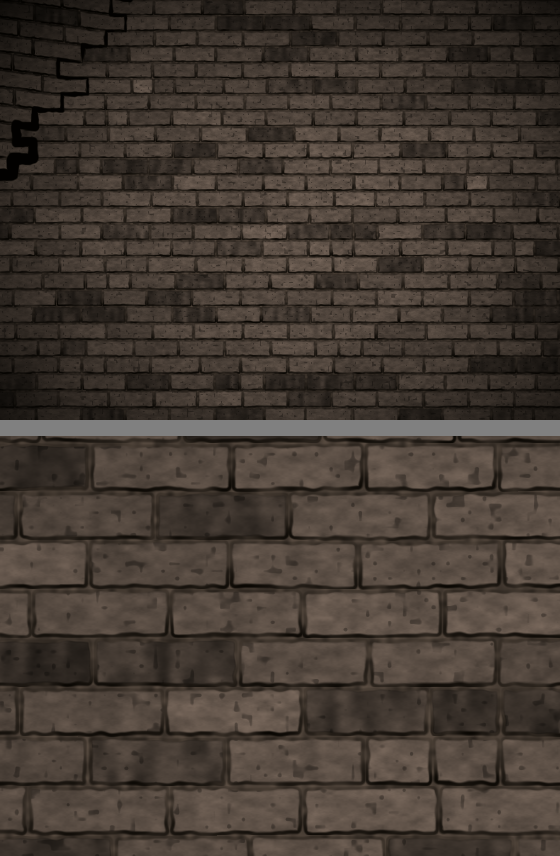
Top: the whole. Bottom: its middle third, enlarged.
Write a Shadertoy shader that draws this texture.

```glsl
// A dim old brick wall in running bond, lit from the middle.
// Each brick is a rounded box with hashed joints and tone; a stepped crack
// follows the joints at the upper left, where the courses sag out of line.
#define COLUMNS 12.29
#define ROWS 25.7
#define MORTAR 0.0021
#define JOINT_JITTER 0.12
#define SAG 0.12
#define CRACK_WIDTH 0.0030
#define BRICK_COLOR vec3(0.375, 0.325, 0.292)
#define MORTAR_COLOR vec3(0.285, 0.245, 0.215)
#define GAP_COLOR vec3(0.035, 0.026, 0.016)
#define LIGHT_CENTER vec2(0.52, 0.47)

const float ROW_HEIGHT = 0.75 / ROWS;

float hash(vec2 p) {
    vec3 q = fract(p.xyx * vec3(0.1031, 0.1030, 0.0973));
    q += dot(q, q.yzx + 33.33);
    return fract((q.x + q.y) * q.z);
}

float noise(vec2 p) {
    vec2 i = floor(p), f = fract(p);
    f = f * f * (3.0 - 2.0 * f);
    return mix(mix(hash(i), hash(i + vec2(1, 0)), f.x),
               mix(hash(i + vec2(0, 1)), hash(i + vec2(1, 1)), f.x), f.y);
}

float fbm(vec2 p) {
    float sum = 0.0, amp = 0.5;
    for (int i = 0; i < 4; i++) {
        sum += amp * noise(p);
        p = p * 2.03 + 17.7;
        amp *= 0.5;
    }
    return sum / 0.9375;
}

// Horizontal shift of a course, in bricks
float phase(float row) {
    return mix(0.28, 0.76, mod(row, 2.0)) + 0.16 * (hash(vec2(row, 71.0)) - 0.5);
}

// Position of a vertical joint, in bricks
float joint(float col, float row) {
    return col + JOINT_JITTER * hash(vec2(col + 40.0, row + 13.0));
}

float boxDistance(vec2 p, vec2 halfSize) {
    vec2 q = abs(p) - halfSize;
    return length(max(q, 0.0)) + min(max(q.x, q.y), 0.0);
}

// Centre line of the damage, x for a depth y below the top
float crackLine(float y) { return 0.228 - 0.77 * y; }

// The joint that the crack follows in a given course
float crackEdge(float row) {
    float x = crackLine(ROW_HEIGHT * (row + 0.1));
    float col = floor(x * COLUMNS - phase(row) + 0.5);
    return (joint(col, row) + phase(row)) / COLUMNS;
}

float crackDistance(vec2 p, float row) {
    float d = 1.0;
    for (float k = row - 1.0; k < row + 1.5; k++) {
        float a = crackEdge(k), b = crackEdge(k + 1.0);
        vec2 riser = vec2(a, (k + 0.5) * ROW_HEIGHT);
        vec2 tread = vec2(0.5 * (a + b), (k + 1.0) * ROW_HEIGHT);
        d = min(d, boxDistance(p - riser, vec2(0.0, 0.5 * ROW_HEIGHT)));
        d = min(d, boxDistance(p - tread, vec2(0.5 * abs(b - a), 0.0)));
    }
    return d;
}

void mainImage(out vec4 fragColor, in vec2 fragCoord) {
    vec2 uv = fragCoord / iResolution.xy;
    float px = 1.0 / iResolution.x;
    vec2 p = vec2(uv.x, 0.75 * (1.0 - uv.y));   // y runs down

    // Courses: slightly taller toward the foot, sagging beside the crack
    float slip = max(crackLine(p.y) - p.x, 0.0);
    float depth = (p.y + SAG * slip + 0.0012 * (noise(p * 9.0) - 0.5)) / 0.75 - 0.0174;
    float r = 26.81 * depth - 1.16 * depth * depth + 0.5;
    float row = floor(r);

    // Brick cell between two jittered joints, now and then cut in half
    float c = p.x * COLUMNS - phase(row);
    float col = floor(c);
    if (c < joint(col, row)) col -= 1.0;
    float left = joint(col, row), right = joint(col + 1.0, row);
    vec2 id = vec2(col + 40.0, row + 5.0);
    if (hash(id + 91.0) > 0.94) {
        float middle = 0.5 * (left + right);
        if (c < middle) right = middle;
        else { left = middle; id.x += 60.0; }
    }
    vec2 halfSize = 0.5 * vec2((right - left) / COLUMNS, ROW_HEIGHT);
    vec2 local = vec2((c - 0.5 * (left + right)) / COLUMNS, (r - row - 0.5) * ROW_HEIGHT);
    local.y += 0.025 * local.x * (hash(id + 7.0) - 0.5);
    float chips = noise(p * 150.0) - 0.5;
    float d = boxDistance(local, halfSize - MORTAR - 0.0015) - 0.0015 + 0.0018 * chips;

    // Brick tone, grain and soot streaks
    float tone = 0.92 + 0.20 * (hash(id) - 0.5);
    tone += 0.20 * step(0.965, hash(id + 23.0));
    float soot = step(0.86, hash(id + 57.0)) * (0.15 + 0.4 * noise(p * vec2(130.0, 35.0)));
    float grain = 0.76 + 0.48 * fbm(p * vec2(110.0, 190.0));
    float pits = smoothstep(0.78, 0.95, noise(p * 230.0));
    vec3 brick = BRICK_COLOR * tone * (1.0 - soot) * grain * (1.0 - 0.3 * pits);
    vec3 mortar = MORTAR_COLOR * (0.7 + 0.5 * noise(p * 260.0));
    vec3 color = mix(brick, mortar, smoothstep(-px, px, d));

    // Shadow line round each brick, deepest below it and in the loose part
    float loose = smoothstep(0.0, 0.03, slip);
    float below = smoothstep(-0.4, 0.9, local.y / halfSize.y);
    float shade = (0.25 + 0.5 * below + 0.3 * loose) * (0.45 + 0.9 * noise(p * 75.0));
    float line = 1.0 - smoothstep(0.0003, 0.0014 + px, abs(d - 0.0007));
    color = mix(color, GAP_COLOR, line * min(shade, 1.0));

    // Open stepped crack
    float gap = CRACK_WIDTH * (0.35 + 1.3 * noise(p * 45.0)) + 0.008 * smoothstep(0.16, 0.3, p.y);
    float crack = crackDistance(vec2(p.x, r * ROW_HEIGHT), row) + 0.002 * chips;
    color = mix(color, GAP_COLOR * 0.4, 1.0 - smoothstep(gap - px, gap + px, crack));

    // Pool of light fading to the corners
    vec2 e = 2.0 * (uv - LIGHT_CENTER);
    float light = max(1.06 - 0.43 * e.x * e.x - 0.40 * e.y * e.y, 0.13);
    fragColor = vec4(max(color * light - vec3(0.0, 0.002, 0.008), 0.0), 1.0);
}
```
